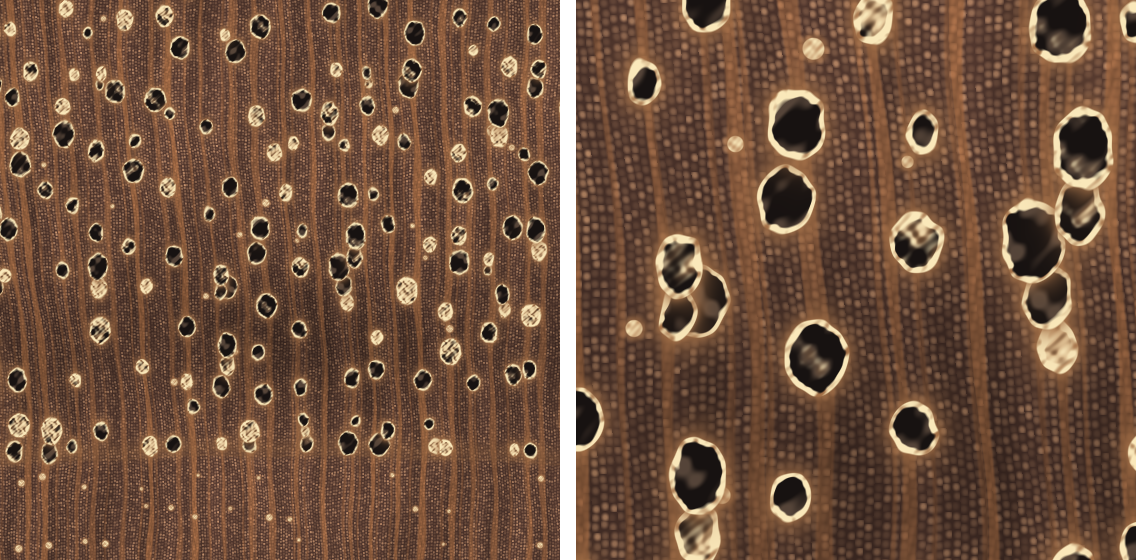
Left: the whole. Right: its middle third, enlarged.
This texture is drawn by a WebGL 2 fragment shader. Its source:

```glsl
#version 300 es
precision highp float;
// Cross-cut hardwood: wavy rays, fine fibre cells, pale-rimmed pores and one growth ring.

uniform vec2 u_resolution;
out vec4 fragColor;

const vec3 FIBRE_DARK = vec3(0.275, 0.185, 0.155);
const vec3 FIBRE_LIGHT = vec3(0.70, 0.52, 0.39);
const vec3 RAY = vec3(0.56, 0.365, 0.235);
const vec3 HALO = vec3(0.64, 0.44, 0.28);
const vec3 TAN = vec3(0.77, 0.60, 0.43);
const vec3 CREAM = vec3(0.98, 0.91, 0.73);
const vec3 LUMEN = vec3(0.09, 0.07, 0.065);

vec3 hash3(vec2 p) {
  vec3 q = fract(p.xyx * vec3(0.1031, 0.1030, 0.0973));
  q += dot(q, q.yxz + 33.33);
  return fract((q.xxy + q.yzz) * q.zyx);
}

// Layered sines, 0 to 1
float mottle(vec2 p, float seed) {
  p += seed * vec2(5.3, 3.7);
  float s = sin(p.x + 1.7 * sin(p.y * 0.8 + seed)) + sin(p.y * 1.3 + 1.5 * sin(p.x * 0.9 - seed));
  s += 0.6 * sin(p.x * 2.3 - p.y * 1.9 + seed * 3.0);
  return 0.5 + 0.19 * s;
}

// Height of the growth ring boundary
float ringHeight(float x) {
  return 0.172 + 0.016 * sin(x * 3.14) + 0.002 * sin(x * 23.0);
}

// Horizontal coordinate that follows the leaning, wavy rays
float grainCoord(vec2 p) {
  float lean = 0.07 * (1.0 - p.x) * (1.0 - smoothstep(0.15, 1.0, p.y));
  float wave = 0.0035 * sin(p.y * 13.0 + p.x * 11.0) + 0.0015 * sin(p.y * 37.0 + p.x * 29.0);
  return p.x - lean + wave;
}

// Rows of tiny cells, brightness 0 to 1
float fibreCells(float u, float y, float count) {
  float column = floor(u * count);
  float tone = hash3(vec2(column, 7.0)).x;
  vec2 q = vec2(u * count, y * count * 0.95 + tone * 9.0);
  vec3 h = hash3(floor(q) + 400.0);
  float d = length(fract(q) - 0.5 - 0.3 * (h.xy - 0.5));
  return (1.0 - smoothstep(0.1, 0.65, d)) * (0.18 + 0.62 * h.z * h.z + 0.3 * tone * h.x);
}

// One set of rays; width is a share of the spacing
float rayLines(float u, float y, float count, float width, float px) {
  float id = floor(u * count);
  vec3 h = hash3(vec2(id + 60.0, count));
  float halfWidth = width * (0.6 + 0.6 * h.y) * (0.9 + 0.2 * sin(y * 30.0 + h.z * 40.0));
  float d = abs(fract(u * count) - 0.28 - 0.44 * h.x);
  float blur = (px + 0.0006) * count;
  return (1.0 - smoothstep(halfWidth - blur, halfWidth + blur, d)) * (0.65 + 0.35 * h.z);
}

// Oval pore: warm halo, pale wall, dark or partly filled inside
vec3 drawPore(vec3 base, vec2 d, vec2 radius, float fill, float seed, float px) {
  float coarse = mottle(d * 170.0, seed * 40.0);
  float fine = mottle(d.yx * 430.0 + 2.0 * coarse, seed * 70.0);
  float dist = (length(d / radius) - 1.0) * radius.x + 0.003 * (coarse - 0.5);
  float wall = mix(0.0012, 0.0042, coarse * 0.5 + fine * 0.5) + 0.0012 * fill;
  vec3 col = mix(base, HALO, 0.75 * exp(-max(dist, 0.0) / 0.005));
  vec3 wallColour = mix(HALO, CREAM, smoothstep(0.1, 0.55, coarse * 0.4 + fine * 0.6));
  col = mix(col, wallColour, 1.0 - smoothstep(-px, px, dist));
  vec3 filling = mix(HALO * 0.6, mix(TAN, CREAM, fine), smoothstep(0.25, 0.75, 0.6 * fine + 0.4 * fill));
  vec3 hollow = mix(LUMEN, vec3(0.36, 0.29, 0.24), 0.9 * smoothstep(0.45, 0.85, coarse));
  vec3 inside = mix(hollow, filling, smoothstep(0.9, 1.3, fill + 0.6 * coarse + 0.15 * fine));
  return mix(col, inside, 1.0 - smoothstep(-1.3 * px, 1.3 * px, dist + wall));
}

// Scattered pores, a few in vertical pairs, lined up along the ring
vec3 addPores(vec3 col, vec2 p, float count, float px) {
  vec2 home = floor(p * count);
  for (int j = -1; j <= 1; j++) {
    for (int i = -1; i <= 1; i++) {
      vec2 cell = home + vec2(i, j);
      vec3 place = hash3(cell + 21.0);
      vec3 kind = hash3(cell.yx * 1.7 + 83.0);
      if (place.z > 0.8 || cell.y < 2.0) continue;
      vec2 centre = (cell + 0.1 + 0.8 * place.xy) / count;
      centre.y = max(centre.y, ringHeight(centre.x) + 0.02);
      vec2 radius = mix(0.0085, 0.0195, kind.x) * vec2(1.0, 1.12 + 0.25 * kind.y);
      float fill = smoothstep(0.3, 0.95, kind.z + 0.35 * (0.8 - kind.x));
      if (kind.y > 0.86) {
        vec2 partner = centre - vec2(0.012 * (kind.z - 0.5), radius.y * 1.55);
        if (partner.y > ringHeight(partner.x) + 0.012)
          col = drawPore(col, p - partner, radius * 0.8, 1.0 - fill, kind.x, px);
      }
      col = drawPore(col, p - centre, radius, fill, kind.z, px);
    }
  }
  return col;
}

// Small pale specks, mostly below the ring
vec3 addSpecks(vec3 col, vec2 p, float count, float px) {
  vec3 h = hash3(floor(p * count) + 150.0);
  float chance = p.y < ringHeight(p.x) - 0.01 ? 0.38 : 0.05;
  float d = length((fract(p * count) - 0.25 - 0.5 * h.xy) / count);
  float radius = mix(0.0025, 0.0065, fract(h.x * 17.0));
  vec3 speck = mix(TAN, CREAM, mottle(p * 700.0, h.y * 9.0));
  col = mix(col, HALO, step(h.z, chance) * 0.6 * (1.0 - smoothstep(radius, radius + 0.005, d)));
  return mix(col, speck, step(h.z, chance) * (1.0 - smoothstep(radius - px, radius + px, d)));
}

void main() {
  vec2 p = gl_FragCoord.xy / u_resolution;
  float px = 0.9 / min(u_resolution.x, u_resolution.y);
  float u = grainCoord(p);

  // Fibre ground and rays
  float cells = fibreCells(u, p.y, 190.0);
  vec3 col = mix(FIBRE_DARK, FIBRE_LIGHT, cells);
  col *= 0.9 + 0.24 * mottle(vec2(u * 75.0, p.y * 7.0), 4.0);
  float rays = max(rayLines(u, p.y, 21.0, 0.125, px), 0.65 * rayLines(u + 0.013, p.y, 31.0, 0.07, px));
  float fleck = mottle(vec2(u * 700.0, p.y * 190.0), 2.0);
  col = mix(col, RAY * (0.86 + 0.22 * fleck + 0.2 * cells), 0.95 * rays);

  // Broad shading and the growth ring
  float band = (p.y - 0.38) / 0.13;
  col *= 1.04 - 0.2 * exp(-band * band) + 0.16 * (mottle(p * 9.0, 1.0) - 0.5);
  float above = p.y - ringHeight(p.x);
  col = mix(col, HALO * 0.85, 0.4 * exp(-abs(above) / 0.003));
  col = mix(col, HALO * 0.85, 0.3 * smoothstep(0.0, 0.01, above) * (1.0 - smoothstep(0.01, 0.045, above)));

  col = addSpecks(col, p, 18.0, px);
  col = addPores(col, p, 14.0, px);
  fragColor = vec4(col, 1.0);
}
```
